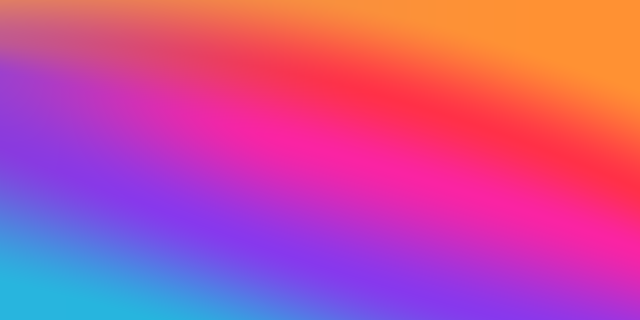
Write a Shadertoy shader that draws this background.

```glsl
#define BANDS 5
#define SOFTNESS 0.6    // 0 = linear blend between bands, 1 = eased blend
#define FADE_START -0.1 // where the muted left colours begin to clear

// Bands from bottom to top: cyan, violet, pink, red, orange.
// Height of each band core at the left, centre and right of the canvas.
const vec3 HEIGHTS[BANDS] = vec3[BANDS](
    vec3(0.12, -0.17, -0.60),
    vec3(0.54,  0.17, -0.10),
    vec3(0.77,  0.53,  0.22),
    vec3(0.88,  0.75,  0.41),
    vec3(1.06,  1.00,  0.72));

const vec3 MUTED[BANDS] = vec3[BANDS](
    vec3(0.16, 0.71, 0.87),
    vec3(0.54, 0.23, 0.86),
    vec3(0.58, 0.26, 0.82),
    vec3(0.74, 0.36, 0.58),
    vec3(0.92, 0.55, 0.33));

const vec3 VIVID[BANDS] = vec3[BANDS](
    vec3(0.15, 0.71, 0.87),
    vec3(0.53, 0.22, 0.93),
    vec3(0.98, 0.14, 0.64),
    vec3(1.00, 0.19, 0.28),
    vec3(1.00, 0.57, 0.20));

// Horizontal position at which each band becomes fully vivid.
const float REACH[BANDS] = float[BANDS](0.3, 0.3, 0.45, 0.6, 0.9);

// Parabola through the left, centre and right heights.
float bandHeight(int band, float x) {
    vec3 h = HEIGHTS[band];
    float bend = 2.0 * (h.x - 2.0 * h.y + h.z);
    return h.x + x * (h.z - h.x + bend * (x - 1.0));
}

vec3 bandColor(int band, float x) {
    return mix(MUTED[band], VIVID[band], smoothstep(FADE_START, REACH[band], x));
}

void mainImage(out vec4 fragColor, in vec2 fragCoord) {
    vec2 uv = fragCoord / iResolution.xy;
    vec3 color = bandColor(0, uv.x);
    float lower = bandHeight(0, uv.x);

    // Stack the bands upward, each blending over the one below.
    for (int i = 1; i < BANDS; i++) {
        float upper = bandHeight(i, uv.x);
        float t = clamp((uv.y - lower) / (upper - lower), 0.0, 1.0);
        float eased = t * t * (3.0 - 2.0 * t);
        color = mix(color, bandColor(i, uv.x), mix(t, eased, SOFTNESS));
        lower = upper;
    }

    fragColor = vec4(color, 1.0);
}
```
